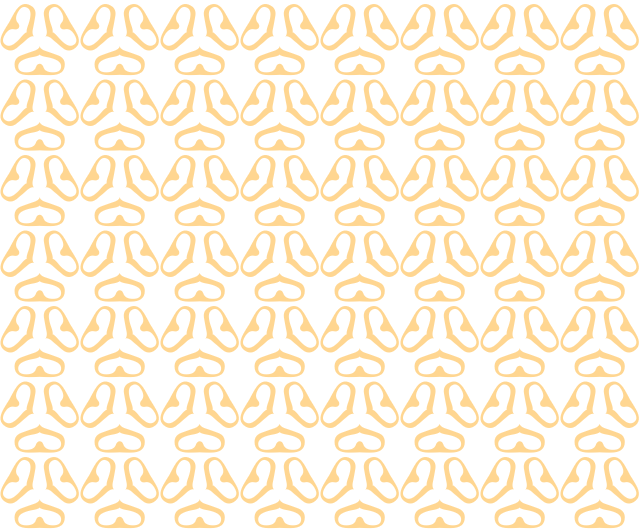
A WebGL 1 fragment shader for this pattern:

```glsl
precision highp float;
// Repeating trefoils of three hollow peach hearts with their tips facing inward.
// Each cell folds into a third of a turn, then into half a heart, whose outer and
// inner edges are chained quadratic curves giving one even-odd signed distance.

uniform vec2 u_resolution;

const float COLUMNS = 8.0;
const vec2 CELL = vec2(144.0, 135.9);       // cell size in design units
const vec2 FIRST_CENTER = vec2(71.4, 71.5); // first trefoil, from the top left
const float THIRD_TURN = 2.0943951;
const int CURVE_STEPS = 8;
const vec3 PAPER = vec3(1.0);
const vec3 PEACH = vec3(1.0, 0.84, 0.57);

float segmentDistance(vec2 p, vec2 a, vec2 b) {
  vec2 ab = b - a;
  float t = clamp(dot(p - a, ab) / dot(ab, ab), 0.0, 1.0);
  return length(p - a - ab * t);
}

// True when a ray from p toward +x crosses the segment.
bool rayCrosses(vec2 p, vec2 a, vec2 b) {
  if ((a.y > p.y) == (b.y > p.y)) return false;
  return p.x < a.x + (p.y - a.y) * (b.x - a.x) / (b.y - a.y);
}

// Adds a curve to edge: x is the nearest distance, y flips sign at crossings.
void addCurve(inout vec2 edge, vec2 p, vec2 start, vec2 control, vec2 end) {
  vec2 previous = start;
  for (int i = 1; i <= CURVE_STEPS; i++) {
    float t = float(i) / float(CURVE_STEPS);
    vec2 next = mix(mix(start, control, t), mix(control, end, t), t);
    edge.x = min(edge.x, segmentDistance(p, previous, next));
    if (rayCrosses(p, previous, next)) edge.y = -edge.y;
    previous = next;
  }
}

// Signed distance to the heart band; y runs from the trefoil center outward.
float heartBand(vec2 p) {
  p.x = abs(p.x);
  vec2 edge = vec2(1000.0, 1.0);

  // Outer edge: flared tip, shoulder, lobe, flat base
  addCurve(edge, p, vec2(0.0, 12.5), vec2(2.5, 17.5), vec2(10.0, 20.0));
  addCurve(edge, p, vec2(10.0, 20.0), vec2(22.0, 24.0), vec2(34.0, 28.5));
  addCurve(edge, p, vec2(34.0, 28.5), vec2(45.2, 33.0), vec2(45.2, 44.5));
  addCurve(edge, p, vec2(45.2, 44.5), vec2(45.2, 63.7), vec2(20.0, 63.7));
  addCurve(edge, p, vec2(20.0, 63.7), vec2(10.0, 63.7), vec2(0.0, 63.2));

  // Inner edge: soft peak, shoulder, lobe, rounded notch
  addCurve(edge, p, vec2(0.0, 27.0), vec2(3.0, 29.5), vec2(12.0, 31.1));
  addCurve(edge, p, vec2(12.0, 31.1), vec2(24.0, 33.2), vec2(31.0, 37.0));
  addCurve(edge, p, vec2(31.0, 37.0), vec2(38.6, 41.2), vec2(38.6, 48.0));
  addCurve(edge, p, vec2(38.6, 48.0), vec2(38.6, 58.7), vec2(24.0, 58.7));
  addCurve(edge, p, vec2(24.0, 58.7), vec2(10.0, 58.7), vec2(6.8, 49.5));
  addCurve(edge, p, vec2(6.8, 49.5), vec2(4.7, 43.5), vec2(0.0, 43.3));

  return edge.x * edge.y;
}

// Turns every third of the trefoil onto the downward heart.
vec2 foldThirds(vec2 p) {
  float angle = atan(p.x, p.y);
  angle = mod(angle + 0.5 * THIRD_TURN, THIRD_TURN) - 0.5 * THIRD_TURN;
  return length(p) * vec2(sin(angle), cos(angle));
}

void main() {
  float pixel = COLUMNS * CELL.x / u_resolution.x;
  vec2 p = vec2(gl_FragCoord.x, u_resolution.y - gl_FragCoord.y) * pixel;

  // Position about the center of the nearest trefoil
  vec2 local = mod(p - FIRST_CENTER + 0.5 * CELL, CELL) - 0.5 * CELL;

  float distanceToBand = heartBand(foldThirds(local));
  float coverage = clamp(0.5 - distanceToBand / pixel, 0.0, 1.0);
  gl_FragColor = vec4(mix(PAPER, PEACH, coverage), 1.0);
}
```
